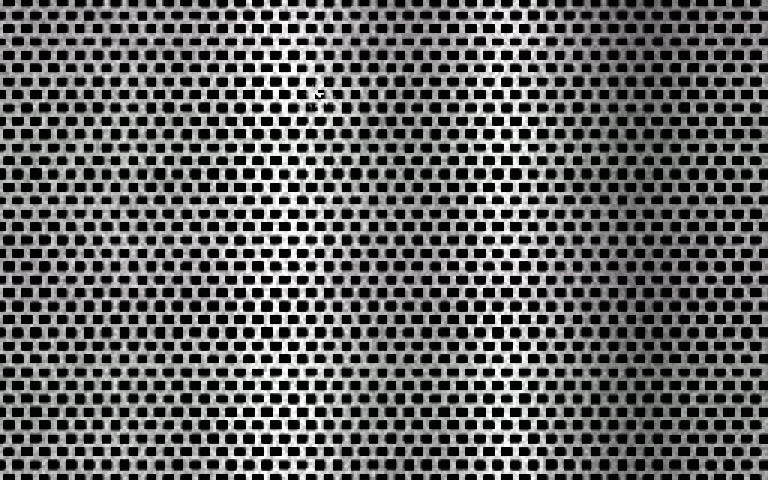
Reproduce this texture procedurally as a Shadertoy shader.

```glsl
#define GRID vec2(43.2, 36.3)          // holes across, rows down
#define ROW_PHASE 0.136
#define HOLE_HALF vec2(0.0117, 0.0096) // in canvas heights
#define HOLE_CORNER 0.0048
#define HOLE_JITTER 0.0015
#define ROW_WEAR 0.0022
#define HOLE_COLOR vec3(0.012)
#define GRAIN_SCALE 115.0
#define GRAIN_AMOUNT 0.38
#define TINT_AMOUNT 0.009
#define SPARK_CENTER vec2(0.417, 0.798)
#define LATTICE vec2(256.0, 160.0)     // coarse steps across, down

float hash(vec2 p) {
    p = fract(p * vec2(0.1031, 0.1137));
    p += dot(p, p.yx + 33.33);
    return fract((p.x + p.y) * p.x * 7.31 + p.y * 19.17);
}

vec2 gradientAt(vec2 cell) {
    float angle = 6.2832 * hash(cell);
    return vec2(cos(angle), sin(angle));
}

float gradientNoise(vec2 p) {
    vec2 i = floor(p), f = fract(p);
    vec2 w = f * f * f * (f * (f * 6.0 - 15.0) + 10.0);
    vec2 e = vec2(1.0, 0.0);
    float a = dot(gradientAt(i), f);
    float b = dot(gradientAt(i + e.xy), f - e.xy);
    float c = dot(gradientAt(i + e.yx), f - e.yx);
    float d = dot(gradientAt(i + e.xx), f - e.xx);
    return mix(mix(a, b, w.x), mix(c, d, w.x), w.y);
}

float roundedBox(vec2 p, vec2 halfSize, float corner) {
    vec2 q = abs(p) - halfSize + corner;
    return length(max(q, 0.0)) + min(max(q.x, q.y), 0.0) - corner;
}

float bell(float x, float center, float width) {
    float t = (x - center) / width;
    return exp(-t * t);
}

// Pulls coordinates to lattice centres, with a smooth passage between them
vec2 softSnap(vec2 uv) {
    vec2 q = uv * LATTICE - 0.5;
    vec2 step01 = smoothstep(0.2, 0.8, fract(q));
    return (floor(q) + 0.5 + step01) / LATTICE;
}

// Vertical bands of reflected light on the brushed metal
float sheen(vec2 uv) {
    float light = mix(0.62, 0.57, uv.x);
    light += 0.28 * bell(uv.x, 0.37, 0.085);
    light += 0.26 * bell(uv.x, 0.66, 0.06);
    light -= 0.13 * bell(uv.x, 0.84, 0.065);
    light += 0.07 * bell(uv.x, 0.16, 0.09);
    return light - 0.04 * smoothstep(0.8, 1.0, uv.y);
}

// Signed distance to the nearest hole of the staggered grid
float holeDistance(vec2 uv, float aspect) {
    vec2 g = uv * GRID;
    g.y += 0.5 - ROW_PHASE;
    float row = floor(g.y);
    g.x += 0.5 * mod(row, 2.0);
    vec2 cell = floor(g) + 17.0;
    vec2 p = (fract(g) - 0.5) * vec2(aspect, 1.0) / GRID;
    vec2 jitter = vec2(hash(cell), hash(cell + 61.0)) - 0.5;
    float rowWear = hash(vec2(row + 5.0, 91.0)) - 0.5;
    vec2 halfSize = HOLE_HALF + HOLE_JITTER * jitter + vec2(0.0, ROW_WEAR * rowWear);
    return roundedBox(p - 0.5 * HOLE_JITTER * jitter.yx, halfSize, HOLE_CORNER);
}

void mainImage(out vec4 fragColor, in vec2 fragCoord) {
    float aspect = iResolution.x / iResolution.y;
    vec2 uv = softSnap(fragCoord / iResolution.xy);
    vec2 p = uv * vec2(aspect, 1.0);

    // Metal with grain, soft patches and a faint pink to green drift
    float grain = gradientNoise(p * GRAIN_SCALE)
                + 0.4 * gradientNoise(p * GRAIN_SCALE * 0.45 + 40.0);
    float patches = gradientNoise(p * 9.0 + 3.0);
    float light = sheen(uv) * (1.0 + GRAIN_AMOUNT * grain + 0.08 * patches);
    float drift = cos(6.2832 * (uv.y - 0.42) / 0.52);
    vec3 metal = light + TINT_AMOUNT * drift * vec3(0.6, -1.0, 0.6);

    // Holes with a slightly shaded rim
    float d = holeDistance(uv, aspect);
    metal *= mix(0.93, 1.07, smoothstep(0.0, 0.004, d));
    vec3 color = mix(HOLE_COLOR, metal, smoothstep(-0.0018, 0.0018, d));

    // Small cluster of bright scratches
    vec2 sparkPos = p - SPARK_CENTER * vec2(aspect, 1.0);
    float cluster = 1.0 - smoothstep(0.01, 0.04, length(sparkPos));
    float fleck = gradientNoise(p * 130.0 + 9.0);
    color = mix(color, vec3(0.95), cluster * smoothstep(0.05, 0.2, fleck));

    fragColor = vec4(clamp(color, 0.0, 1.0), 1.0);
}
```
